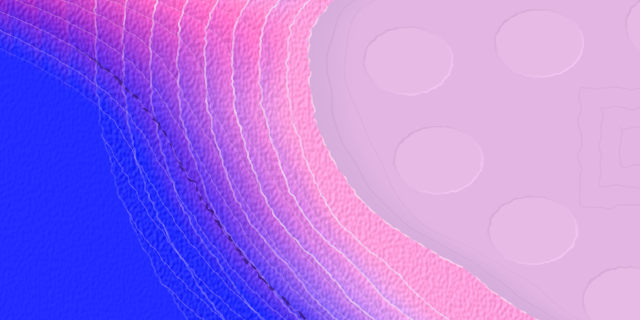
Reproduce this texture map procedurally as a WebGL 2 fragment shader.

```glsl
#version 300 es
precision highp float;
uniform vec2 u_resolution;
out vec4 fragColor;

vec2 gradient(vec2 cell) {
  vec3 h = fract(cell.xyx * vec3(0.1031, 0.103, 0.0973));
  h += dot(h, h.yzx + 33.33);
  float angle = 6.2832 * fract((h.x + h.y) * h.z);
  return vec2(cos(angle), sin(angle));
}

float noise(vec2 p) {
  vec2 i = floor(p), f = fract(p), e = vec2(1, 0);
  vec2 u = f * f * f * (f * (f * 6.0 - 15.0) + 10.0);
  return mix(
    mix(dot(gradient(i), f), dot(gradient(i + e), f - e), u.x),
    mix(dot(gradient(i + e.yx), f - e.yx), dot(gradient(i + 1.0), f - 1.0), u.x), u.y);
}

// Signed field value converted to a distance in canvas heights
float toDistance(float value, float field) {
  float slope = length(vec2(dFdx(field), dFdy(field))) * u_resolution.y;
  return value / max(slope, 0.001);
}

float stroke(float d, float width) {
  return 1.0 - smoothstep(width * 0.4, width * 1.6, abs(d));
}

float contour(float field, float width) {
  return stroke(toDistance(fract(field + 0.5) - 0.5, field), width);
}

float plateauEdge(float y) {
  float below = max(0.8 - y, 0.0), above = max(y - 0.8, 0.0);
  float bulge = (y - 0.16) / 0.1;
  return 0.965 + 1.197 * pow(below, 2.31) + 10.2 * above * above * above
    + 0.055 * exp(-bulge * bulge);
}

float ridge(float y) {
  float k = y - 0.5;
  return 0.56 - 0.58 * k - (k < 0.0 ? 0.88 : 2.9) * k * k * k;
}

vec3 slopeColour(float s, float y) {
  vec3 c = mix(vec3(0.14, 0.17, 1.0), vec3(0.39, 0.21, 0.92), smoothstep(-0.16, 0.02, s));
  c = mix(c, vec3(0.64, 0.34, 0.90), smoothstep(0.0, 0.16, s));
  c = mix(c, vec3(0.84, 0.48, 0.89), smoothstep(0.12, 0.28, s));
  c = mix(c, vec3(0.96, 0.61, 0.88), smoothstep(0.25, 0.42, s));
  float warm = smoothstep(-0.1, 0.1, s) * (1.0 - smoothstep(0.3, 0.45, s));
  c += warm * smoothstep(0.65, 1.0, y) * vec3(0.12, -0.07, -0.09);
  return c + warm * (1.0 - smoothstep(0.0, 0.4, y)) * vec3(0.02, 0.10, 0.05);
}

vec3 plateau(vec2 p, float offset) {
  vec3 c = mix(vec3(0.84, 0.68, 0.86), vec3(0.89, 0.71, 0.89), smoothstep(0.0, 0.16, offset));
  c -= 0.025 * stroke(offset - 0.06 - 0.02 * noise(p * 9.0), 0.003);
  c -= 0.018 * stroke(offset - 0.13 - 0.05 * noise(p * 5.0), 0.003);
  // Two diagonal rows of shallow ovals
  for (int i = 0; i < 6; i++) {
    float k = float(i % 3);
    vec2 centre = i < 3 ? vec2(1.276, 0.81) + k * vec2(0.409, 0.055)
                        : vec2(1.37, 0.5) + k * vec2(0.295, -0.22);
    vec2 q = (p - centre) / vec2(0.138, 0.105);
    float d = (length(q) - 1.0) * 0.118 + 0.005 * noise(p * 55.0);
    c += vec3(0.015, 0.018, 0.012) * (1.0 - smoothstep(-0.004, 0.004, d));
    c += 0.05 * stroke(d, 0.003) * dot(normalize(q + 0.0001), vec2(0.7, -0.7));
  }
  // Faint nested terraces
  vec2 box = abs(p - vec2(2.0, 0.54)) + 0.02 * noise(p * 18.0);
  float inset = max(box.x, box.y);
  return c - 0.022 * contour(inset / 0.062, 0.0025) * (1.0 - smoothstep(0.195, 0.21, inset));
}

void main() {
  vec2 p = gl_FragCoord.xy / u_resolution.y;
  float x = p.x + 0.007 * noise(p * 48.0) + 0.008 * noise(p * 17.0);
  float below = max(0.8 - p.y, 0.0);
  float left = 0.3 + 0.447 * below * below, right = plateauEdge(p.y);

  // Two crossing families of terraces
  float t = (x - left) / (right - left);
  float bands = t * (1.2 - 0.2 * smoothstep(0.0, 0.6, p.y)) / 0.128;
  float s = (x - ridge(p.y)) / (1.0 + 1.2 * smoothstep(0.6, 1.0, p.y));
  float steps = s / 0.065;
  vec3 c = slopeColour(s, p.y);
  float raised = smoothstep(-0.18, -0.08, s);
  float onSlope = max(raised, smoothstep(-0.01, 0.01, t));
  c += (fract(bands) - 0.5) * vec3(0.09, 0.0, -0.05) * raised * step(bands, 7.0);
  c += (fract(steps) - 0.5) * vec3(0.07, 0.03, 0.02) * raised * step(s, 0.34);
  c = mix(c, vec3(1.0, 0.62, 0.86), smoothstep(6.6, 7.4, bands));

  // Embossed grain
  vec2 g = p * vec2(95.0, 70.0);
  c += 0.12 * (noise(g) - noise(g + vec2(0.38, -0.28))) * (0.25 + 0.75 * onSlope);

  // Pale terrace rims
  float fine = contour(steps, 0.002) * onSlope * (1.0 - smoothstep(0.3, 0.36, s));
  c = mix(c, c * 0.6 + vec3(0.36, 0.3, 0.36), 0.55 * fine);
  float rim = contour(bands, 0.003) * smoothstep(-0.2, 0.0, t) * step(bands, 7.5);
  rim *= mix(0.3, 0.8, smoothstep(0.0, 0.3, s)) * (0.8 + 0.6 * noise(p * 30.0));
  c = mix(c, vec3(0.94, 0.84, 0.96), rim * onSlope);

  // Broken dark ridge
  float crack = stroke(toDistance(s + 0.012 * noise(p * 35.0), s), 0.004);
  crack *= smoothstep(-0.25, 0.15, noise(p * 42.0)) * (1.0 - smoothstep(0.75, 0.9, p.y));
  c = mix(c, vec3(0.2, 0.08, 0.5), crack * 0.8);

  // Upper plateau and its lit rim
  float edge = toDistance(x - right, x - right);
  c = mix(c, plateau(p, p.x - right), smoothstep(-0.003, 0.003, edge));
  float lit = stroke(edge, 0.003) * smoothstep(-0.3, 0.2, noise(p * 40.0));
  c = mix(c, vec3(1.0, 0.87, 0.95), 0.65 * lit);
  fragColor = vec4(clamp(c, 0.0, 1.0), 1.0);
}
```
